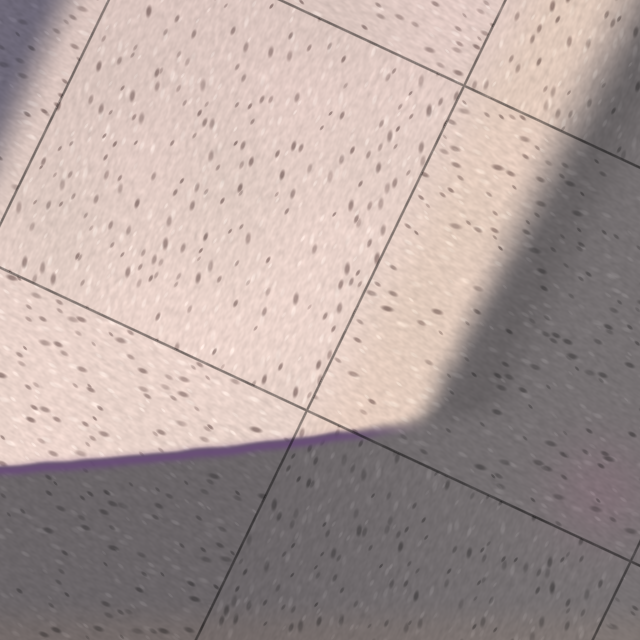
Give the GLSL for this texture, as a three.js fragment shader.

```glsl
// Speckled floor tiles in warm sunlight, crossed by soft and sharp shadows.
// A slanted tile grid orients stretched noise and hashed flecks; three edge
// functions shape the light, with a violet fringe along the sharpest one.
varying vec2 vUv;

vec2 hash2(vec2 p) {
  vec3 q = fract(p.xyx * vec3(0.1031, 0.1030, 0.0973));
  q += dot(q, q.yzx + 33.33);
  return fract((q.xx + q.yz) * q.zy);
}

// Gradient noise, roughly -0.7 to 0.7
float cornerSlope(vec2 cell, vec2 f, vec2 corner) {
  return dot(hash2(cell + corner) * 2.0 - 1.0, f - corner);
}

float gradientNoise(vec2 p) {
  vec2 i = floor(p), f = fract(p);
  vec2 u = f * f * f * (f * (f * 6.0 - 15.0) + 10.0);
  float low = mix(cornerSlope(i, f, vec2(0.0)), cornerSlope(i, f, vec2(1.0, 0.0)), u.x);
  float high = mix(cornerSlope(i, f, vec2(0.0, 1.0)), cornerSlope(i, f, vec2(1.0)), u.x);
  return mix(low, high, u.y);
}

// Scattered soft ellipses, one candidate per cell, long along y
float flecks(vec2 p, float density, float seed) {
  vec2 cell = floor(p);
  float cover = 0.0;
  for (int j = -1; j <= 1; j++) {
    for (int i = -1; i <= 1; i++) {
      vec2 id = cell + vec2(float(i), float(j));
      vec2 place = hash2(id + seed);
      vec2 kind = hash2(id + seed + 71.7);
      vec2 d = p - id - place;
      d.x += d.y * (kind.y - 0.5) * 0.7;
      float size = mix(0.16, 0.36, kind.y);
      float shape = 1.0 - smoothstep(0.35, 1.25, length(d * vec2(1.25, 0.9)) / size);
      cover = max(cover, shape * step(kind.x, density) * mix(0.45, 1.0, place.x));
    }
  }
  return cover;
}

void main() {
  vec2 uv = vUv;

  // Slanted tile grid; the grain turns by a right angle on alternate tiles
  vec2 grid = vec2((uv.x - 0.484 * uv.y - 0.306) / 0.62,
                   (uv.y + 0.466 * uv.x - 0.582) / 0.622);
  vec2 tile = floor(grid);
  vec2 along = mod(tile.x + tile.y, 2.0) > 0.5 ? vec2(0.40, 0.917) : vec2(0.85, -0.527);
  vec2 grain = vec2(dot(uv, vec2(along.y, -along.x)), dot(uv, along)) + tile * 3.7 + 20.0;

  // Light: sharp lower edge, soft right edge, soft upper left corner
  float wobble = 0.003 * gradientNoise(uv * 22.0);
  float below = uv.y - (0.271 + 0.07 * uv.x + 0.055 * uv.x * uv.x) - wobble;
  float lowerBlur = 0.004 + 0.018 * smoothstep(0.5, 0.68, uv.x);
  float lower = smoothstep(-lowerBlur, lowerBlur, below);
  float side = 0.674 + 0.5 * (uv.y - 0.375) - uv.x + 2.0 * wobble;
  float sideBlur = mix(0.032, 0.066, smoothstep(0.35, 1.0, uv.y));
  float right = smoothstep(-sideBlur, sideBlur, side);
  float corner = uv.x - 0.105 - 0.44 * (uv.y - 1.0);
  float left = smoothstep(-0.045, 0.045, corner);
  float light = lower * right * left;

  // Sunlit and shaded stone with slow colour drift
  float drift = gradientNoise(uv * 5.0 + 9.0);
  vec3 sunny = mix(vec3(0.91, 0.825, 0.79), vec3(0.86, 0.775, 0.75),
                   smoothstep(0.35, 0.95, uv.y - 0.25 * uv.x));
  sunny = mix(sunny, vec3(0.89, 0.795, 0.735), 0.8 * smoothstep(-0.05, 0.15, grid.x));
  sunny += drift * vec3(0.03, 0.015, 0.02);
  vec3 shade = mix(vec3(0.415, 0.395, 0.405), vec3(0.46, 0.44, 0.445),
                   smoothstep(0.25, 0.95, uv.x));
  shade = mix(shade, vec3(0.43, 0.41, 0.47), 1.0 - smoothstep(-0.05, 0.08, corner));
  shade += vec3(0.035, 0.02, 0.005) * (1.0 - smoothstep(0.0, 0.07, uv.y));
  shade += vec3(0.04, 0.0, 0.02) * exp(-150.0 * dot(uv - vec2(0.94, 0.23), uv - vec2(0.94, 0.23)));
  shade *= 1.0 - 0.12 * exp(-pow((side + 0.065) / 0.05, 2.0)) * lower;
  vec3 color = mix(shade, sunny + drift * 0.015, light);

  // Stretched mottling, then pale and dark flecks
  float mottle = gradientNoise(grain * vec2(130.0, 58.0))
               + 0.6 * gradientNoise(grain * vec2(230.0, 120.0) + 5.0);
  color *= 1.0 + 0.085 * mottle;
  float pale = flecks(grain * vec2(66.0, 37.0), 0.42, 13.0);
  color += pale * mix(vec3(0.055), vec3(0.06, 0.075, 0.075), light);
  float dark = flecks(grain * vec2(58.0, 38.0), 0.30, 41.0);
  color *= 1.0 - dark * mix(vec3(0.30), vec3(0.33, 0.37, 0.37), light);

  // Violet fringe just under the sharp edge
  float fringe = exp(-pow((below + 0.007) / 0.0085, 2.0)) * (1.0 - smoothstep(0.5, 0.68, uv.x));
  color = mix(color, vec3(0.41, 0.30, 0.47), 0.88 * fringe);

  // Thin seams between tiles
  vec2 seam = abs(grid - floor(grid + 0.5)) * 0.56;
  float line = 1.0 - smoothstep(0.0006, 0.0032, min(seam.x, seam.y));
  color *= 1.0 - line * (0.43 + 0.2 * gradientNoise(uv * 40.0));

  gl_FragColor = vec4(color, 1.0);
}
```
